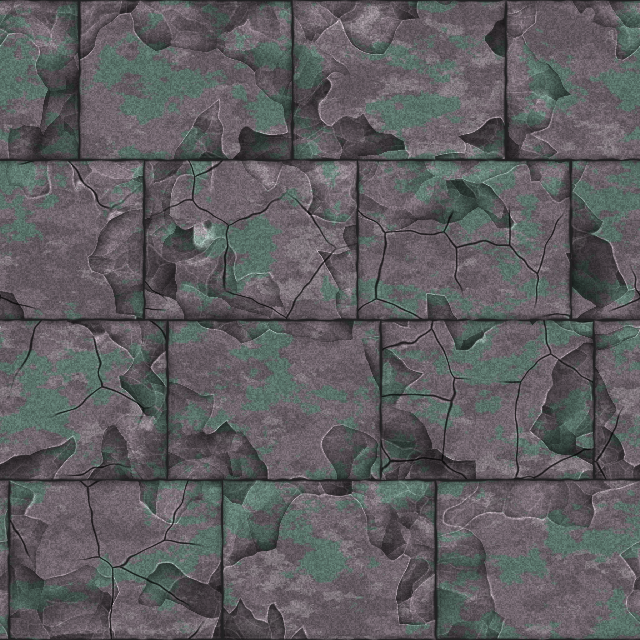
Reproduce this texture procedurally as a Shadertoy shader.

```glsl
// Weathered wall of chipped, cracked stone blocks with patches of moss.

#define COLUMNS 3.0
#define ROWS 4.0
#define FACETS 4.6        // chip facets per block height
#define FOLDS 8.0         // smaller folds inside the chips
#define CHIP_REACH 0.36   // how far chips bite into a block
#define CRACK_CELLS 1.9   // crack polygons per block height
#define CRACK_WIDTH 0.004
#define JOINT_WIDTH 0.006
#define MOSS_LEVEL 0.535  // lower gives more moss
#define GRAIN 0.26

const vec3 STONE = vec3(0.425, 0.382, 0.412);
const vec3 PALE = vec3(0.56, 0.53, 0.55);
const vec3 MOSS = vec3(0.335, 0.455, 0.41);
const vec3 JOINT = vec3(0.13, 0.13, 0.135);
const float ROW_SHIFT[4] = float[4](0.043, 0.785, 0.676, 0.371);
const vec2 BLOCK = vec2(ROWS / COLUMNS, 1.0);   // block size, height = 1

float hash(vec2 p) {
    vec3 q = fract(p.xyx * 0.1031);
    q += dot(q, q.yzx + 33.33);
    return fract((q.x + q.y) * q.z);
}

float noise(vec2 p) {
    vec2 i = floor(p), f = fract(p);
    f = f * f * (3.0 - 2.0 * f);
    return mix(mix(hash(i), hash(i + vec2(1, 0)), f.x),
               mix(hash(i + vec2(0, 1)), hash(i + vec2(1, 1)), f.x), f.y);
}

float fbm(vec2 p) {
    float sum = 0.0, amp = 0.5, total = 0.0;
    for (int i = 0; i < 5; i++) {
        sum += amp * noise(p);
        total += amp;
        amp *= 0.68;
        p = p * 2.03 + 17.0;
    }
    return sum / total;
}

vec2 cellPoint(vec2 cell, vec2 seed) {
    return cell + 0.05 + 0.9 * vec2(hash(cell + seed), hash(cell + seed + 57.0));
}

float borderDistance(vec2 p) {
    vec2 d = min(p, BLOCK - p);
    return min(d.x, d.y);
}

// 1 where a facet centred at c has broken away from the block face
float chipped(vec2 c, vec2 seed) {
    float reach = CHIP_REACH * smoothstep(0.22, 0.85, noise(c * 2.6 + seed));
    return step(max(borderDistance(c), 0.03), reach);
}

struct Facet { vec2 id; vec2 offset; float edge; float rim; float chip; };

// Cellular pattern: edge = nearest cell border, rim = nearest border of a chip
Facet facetAt(vec2 p, float scale, vec2 seed) {
    vec2 q = p * scale, base = floor(q), nearest = base;
    float best = 9.0;
    for (int k = 0; k < 9; k++) {
        vec2 cell = base + vec2(k % 3 - 1, k / 3 - 1);
        vec2 r = cellPoint(cell, seed) - q;
        if (dot(r, r) < best) { best = dot(r, r); nearest = cell; }
    }
    vec2 centre = cellPoint(nearest, seed), a = centre - q;
    Facet f = Facet(nearest + seed, -a / scale, 9.0, 9.0, chipped(centre / scale, seed));
    for (int k = 0; k < 25; k++) {
        vec2 cell = nearest + vec2(k % 5 - 2, k / 5 - 2);
        if (cell == nearest) continue;
        vec2 other = cellPoint(cell, seed), b = other - q;
        float d = dot(0.5 * (a + b), normalize(b - a)) / scale;
        f.edge = min(f.edge, d);
        if (chipped(other / scale, seed) != f.chip) f.rim = min(f.rim, d);
    }
    return f;
}

// Slope shading of a facet: random level plus a random tilt
float facetTone(Facet f, float level, float tilt) {
    float turn = 6.283 * hash(f.id + 5.0);
    return level * (hash(f.id + 9.0) - 0.5) + tilt * dot(f.offset, vec2(cos(turn), sin(turn)));
}

float line(float d, float width, float px) {
    return 1.0 - smoothstep(0.3 * width, width + px, d);
}

void mainImage(out vec4 fragColor, in vec2 fragCoord) {
    vec2 uv = fragCoord / iResolution.xy;
    float px = 0.7 * ROWS / iResolution.y;

    // Block layout: each row has its own shift, columns wrap round
    float row = floor(uv.y * ROWS);
    float x = uv.x * COLUMNS - ROW_SHIFT[int(row) % 4];
    vec2 p = vec2(fract(x), fract(uv.y * ROWS)) * BLOCK;
    vec2 seed = 37.0 * vec2(mod(floor(x), COLUMNS), row) + 11.0;
    vec2 n = p + seed;

    // Bend the facets into shell-like fractures
    vec2 bend = vec2(noise(n * 4.0), noise(n * 4.0 + 91.0)) - 0.5;
    vec2 ragged = vec2(noise(n * 15.0), noise(n * 15.0 + 43.0)) - 0.5;
    vec2 w = p + 0.24 * bend + 0.025 * ragged;
    Facet chip = facetAt(w, FACETS, seed);
    Facet fold = facetAt(w * vec2(0.8, 1.0) + 0.1 * bend.yx, FOLDS, seed + 200.0);

    // Stone face: blotches, pale scuffs and moss
    float blotch = fbm(n * vec2(5.0, 9.0));
    float scuff = fbm(n * vec2(6.0, 11.0) + 130.0) + 0.25 * (noise(n * 0.9 + 70.0) - 0.5);
    float moss = fbm(n * vec2(3.6, 5.6) + 210.0) + 0.03 * chip.chip;
    vec3 color = STONE * mix(0.90, 1.04, smoothstep(0.42, 0.52, blotch));
    color = mix(color, PALE, 0.6 * smoothstep(0.59, 0.66, scuff));
    color = mix(color, MOSS, 0.85 * smoothstep(MOSS_LEVEL, MOSS_LEVEL + 0.08, moss));

    // Chips: tilted facets, lit from above, shadowed below the broken rim
    float tone = 0.90 + 0.20 * (p.y - 0.5) + facetTone(chip, 0.36, 1.7) + facetTone(fold, 0.18, 1.6);
    tone *= 1.0 - 0.42 * exp(-30.0 * chip.rim);
    color *= mix(1.0, clamp(tone, 0.42, 1.12), chip.chip * smoothstep(0.0, px, chip.rim));
    float wear = smoothstep(0.2, 0.7, noise(n * 6.0 + 33.0));
    float ridge = line(chip.rim, 0.005, px);
    float crease = chip.chip * max(line(chip.edge, 0.004, px), 0.6 * line(fold.edge, 0.003, px));
    color += PALE * wear * (0.28 * ridge + 0.20 * crease);

    // Cracks across some blocks, each with a lit lip
    float split = step(0.42, hash(seed + 3.0)) * smoothstep(0.30, 0.45, noise(n * 2.2 + 60.0));
    float gap = facetAt(p + 0.08 * bend + 0.025 * ragged, CRACK_CELLS, seed + 400.0).edge;
    float lip = line(abs(gap - 0.012), 0.004, px);
    color += 0.13 * PALE * split * wear * lip;
    color *= 1.0 - 0.68 * split * line(gap, CRACK_WIDTH, px);

    // Grain, then soft block edges and the thin dark joints
    color *= 1.0 + GRAIN * (0.6 * noise(n * 75.0) + hash(floor(uv * 512.0)) - 0.8);
    float border = borderDistance(p) + 0.010 * (noise(n * 18.0) - 0.5);
    color *= mix(0.70, 1.0, smoothstep(0.0, 0.05, border));
    color += 0.12 * PALE * wear * line(abs(border - 0.018), 0.005, px);
    color = mix(JOINT, color, smoothstep(JOINT_WIDTH - px, JOINT_WIDTH + px, border));
    fragColor = vec4(color, 1.0);
}
```
